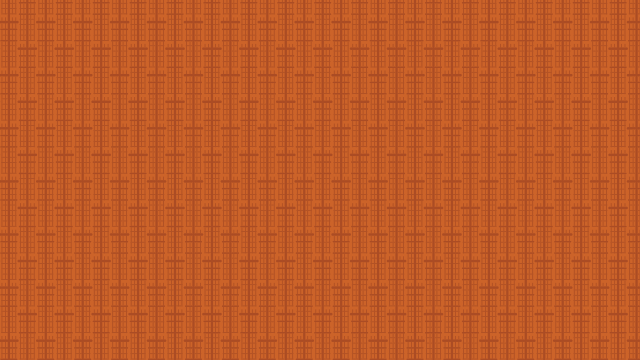
Reproduce this pattern procedurally as a WebGL 1 fragment shader.

```glsl
precision highp float;

uniform vec2 u_resolution;

const float COLUMNS_PER_HEIGHT = 19.5;
const float REPEAT = 2.876;
const vec2 FIRST_BAR = vec2(14.48, 12.55);
const vec3 CLOTH = vec3(0.80, 0.39, 0.16);
const vec3 THREAD = vec3(0.67, 0.30, 0.14);

// Exact box-filtered coverage of a band, also below one pixel wide
float band(float offset, float halfWidth, float pixel) {
  return clamp((offset + halfWidth) / pixel + 0.5, 0.0, 1.0)
       - clamp((offset - halfWidth) / pixel + 0.5, 0.0, 1.0);
}

float strip(vec2 offset, vec2 halfSize, float pixel) {
  return band(offset.x, halfSize.x, pixel) * band(offset.y, halfSize.y, pixel);
}

// Horizontal bar with round caps
float roundBar(vec2 offset, float halfLength, float radius, float pixel) {
  vec2 toCore = vec2(max(abs(offset.x) - halfLength + radius, 0.0), offset.y);
  return clamp((radius - length(toCore)) / pixel + 0.5, 0.0, 1.0);
}

// Signed distance down from a repeated mark, wrapped to half a repeat each way
float wrapDown(float down, float mark) {
  return mod(down - mark * REPEAT + 0.5 * REPEAT, REPEAT) - 0.5 * REPEAT;
}

float plaidColumn(float x, float down, float pixel) {
  // Continuous spine
  float cover = band(x, 0.062, pixel);

  // Fine uprights in pairs, with a short break above each heavy bar
  float along = wrapDown(down, 0.384);
  for (int i = 1; i <= 2; i++) {
    float side = abs(x) - 0.187 * float(i);
    cover = max(cover, strip(vec2(side, along), vec2(0.022, 0.474 * REPEAT), pixel));
  }

  // Fine cross threads
  for (int i = 0; i < 7; i++) {
    float y = wrapDown(down, 0.245 + 0.1 * float(i));
    cover = max(cover, strip(vec2(x, y), vec2(0.42, 0.021), pixel));
  }

  // Heavy bar and two medium bars
  cover = max(cover, roundBar(vec2(x, wrapDown(down, 0.0)), 0.53, 0.068, pixel));
  cover = max(cover, roundBar(vec2(x, wrapDown(down, 0.136)), 0.46, 0.041, pixel));
  cover = max(cover, roundBar(vec2(x, wrapDown(down, 0.35)), 0.46, 0.041, pixel));
  return cover;
}

void main() {
  float pixel = COLUMNS_PER_HEIGHT / u_resolution.y;
  vec2 p = gl_FragCoord.xy * pixel - FIRST_BAR;
  float nearest = floor(p.x + 0.5);

  // Heavy bars reach slightly into the neighbouring columns
  float cover = 0.0;
  for (int i = -1; i <= 1; i++) {
    float column = nearest + float(i);
    float drop = 0.5 * REPEAT * mod(column, 2.0);
    cover = max(cover, plaidColumn(p.x - column, drop - p.y, pixel));
  }

  gl_FragColor = vec4(mix(CLOTH, THREAD, cover), 1.0);
}
```
